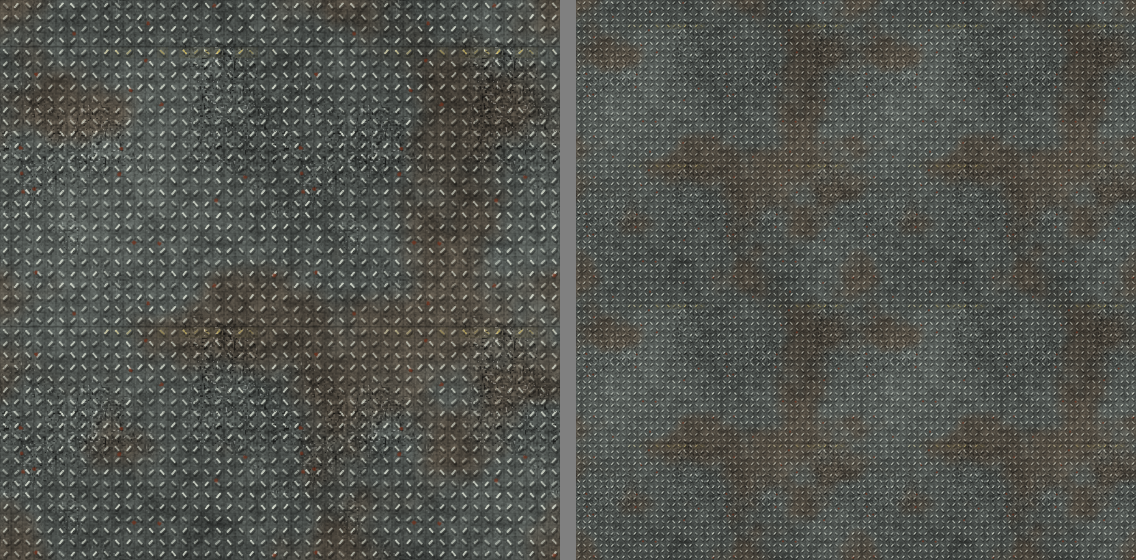
Left, the tile; right, the same tile 2 across and 2 down.
A three.js fragment shader for this texture:

```glsl
// Worn steel tread plate: small diagonal studs in alternating directions, with grime and rust.
varying vec2 vUv;

float hash(vec2 p) {
  vec3 q = fract(p.xyx * vec3(0.1031, 0.1030, 0.0973));
  q += dot(q, q.yzx + 33.33);
  return fract((q.x + q.y) * q.z);
}

// Value noise that wraps after "period" cells
float noise(vec2 uv, vec2 period, float seed) {
  vec2 p = uv * period;
  vec2 i = floor(p), f = fract(p);
  f = f * f * (3.0 - 2.0 * f);
  vec2 a = mod(i, period) + seed, b = mod(i + 1.0, period) + seed;
  return mix(mix(hash(a), hash(vec2(b.x, a.y)), f.x),
             mix(hash(vec2(a.x, b.y)), hash(b), f.x), f.y);
}

float fbm(vec2 uv, float period, float seed) {
  float sum = 0.0, amp = 0.5;
  for (int i = 0; i < 4; i++) {
    sum += amp * noise(uv, vec2(period), seed);
    period *= 2.0;
    seed += 17.0;
    amp *= 0.5;
  }
  return sum / 0.9375;
}

// Offset from the nearest point on a stud's diagonal spine
vec2 fromSpine(vec2 p, vec2 dir, float halfLength) {
  return p - dir * clamp(dot(p, dir), -halfLength, halfLength);
}

void main() {
  // Four equal plates, each with 25 by 24 studs
  vec2 plate = fract(vUv * 2.0);
  vec2 grid = plate * vec2(25.0, 24.0);
  vec2 id = floor(grid);
  vec2 p = fract(grid) - 0.5;
  float rnd = hash(id + 71.0);

  // Large stains span the canvas; the fine grain belongs to each plate
  float stain = fbm(vUv, 4.0, 5.0);
  float brown = smoothstep(0.48, 0.72, fbm(vUv, 5.0, 91.0));
  float mottle = fbm(plate, 24.0, 37.0);
  float grain = noise(plate, vec2(170.0), 11.0) - 0.5;
  float pitted = smoothstep(0.5, 0.7, fbm(plate, 4.0, 143.0));

  // Grimy steel
  vec3 steel = mix(vec3(0.305, 0.325, 0.312), vec3(0.335, 0.310, 0.270), brown);
  float tone = 1.0 + 0.5 * (stain - 0.5) + 0.45 * (mottle - 0.5) - 0.1 * brown;
  tone += grain * mix(0.3, 0.6, pitted);
  vec3 color = steel * tone * 1.06;

  // Dirt in the channels between the studs
  vec2 channel = smoothstep(0.36, 0.5, abs(p));
  color *= 1.0 - 0.13 * channel.x - 0.07 * channel.y;

  // Stud shape, slightly irregular from one to the next
  float side = mod(id.x + id.y, 2.0) < 0.5 ? 1.0 : -1.0;
  vec2 dir = normalize(vec2(side, 0.85 + 0.3 * rnd));
  vec2 jitter = 0.07 * (vec2(hash(id + 13.0), hash(id + 29.0)) - 0.5);
  vec2 studPos = p - jitter + 0.035 * vec2(grain, mottle - 0.5);
  float halfLength = 0.15 + 0.05 * hash(id + 47.0);
  float radius = 0.15;
  vec2 q = fromSpine(studPos, dir, halfLength);
  float stud = 1.0 - smoothstep(radius - 0.05, radius + 0.05, length(q));

  // Shadow below, then the lit slope and polished crest
  vec2 s = fromSpine(studPos - vec2(0.05, -0.10), dir, halfLength);
  float shadow = 1.0 - smoothstep(radius - 0.06, radius + 0.09, length(s));
  color *= 1.0 - 0.36 * shadow * (1.0 - stud);
  float slope = dot(q / radius, vec2(-0.3, 0.95));
  float crest = 1.0 - smoothstep(0.25, 0.85, length(q - vec2(-0.02, 0.045)) / radius);
  float polish = mix(0.45, 1.15, rnd) * (0.75 + 0.5 * mottle) * (1.0 - 0.25 * brown);
  color *= 1.0 + stud * (0.12 + 0.42 * slope);
  vec3 shine = vec3(0.80, 0.82, 0.77);

  // Faded yellow paint along the row under the plate joint
  float paintedRow = 1.0 - step(0.5, abs(id.y - 19.0));
  float paint = paintedRow * smoothstep(0.25, 0.6, plate.x)
              * (1.0 - smoothstep(0.92, 0.99, plate.x)) * step(0.35, hash(id + 103.0));
  shine = mix(shine, vec3(0.80, 0.72, 0.38), paint);
  color = mix(color, shine, clamp(stud * crest * polish * 0.85, 0.0, 1.0));
  color = mix(color, vec3(0.42, 0.38, 0.22), 0.22 * paint * (1.0 - stud) * mottle);

  // Plate joint
  float joint = abs(plate.y - 20.0 / 24.0);
  color *= 1.0 - 0.2 * (1.0 - smoothstep(0.001, 0.005, joint));

  // Pale scratches and black pits
  float fleck = noise(plate, vec2(130.0), 211.0);
  color += 0.2 * smoothstep(0.82, 0.98, fleck) * (0.25 + pitted);
  color *= 1.0 - 0.55 * smoothstep(0.2, 0.04, fleck) * (0.3 + 0.7 * pitted);

  // Scattered rust specks
  vec2 rustGrid = plate * 20.0;
  vec2 rustId = floor(rustGrid);
  vec2 rustPos = fract(rustGrid) - 0.3 - 0.4 * vec2(hash(rustId + 7.0), hash(rustId + 59.0));
  float rust = step(0.965, hash(rustId + 301.0))
             * (1.0 - smoothstep(0.06, 0.2, length(rustPos) + 0.1 * grain));
  color = mix(color, vec3(0.45, 0.19, 0.11), 0.75 * rust);

  gl_FragColor = vec4(clamp(color, 0.0, 1.0), 1.0);
}
```
